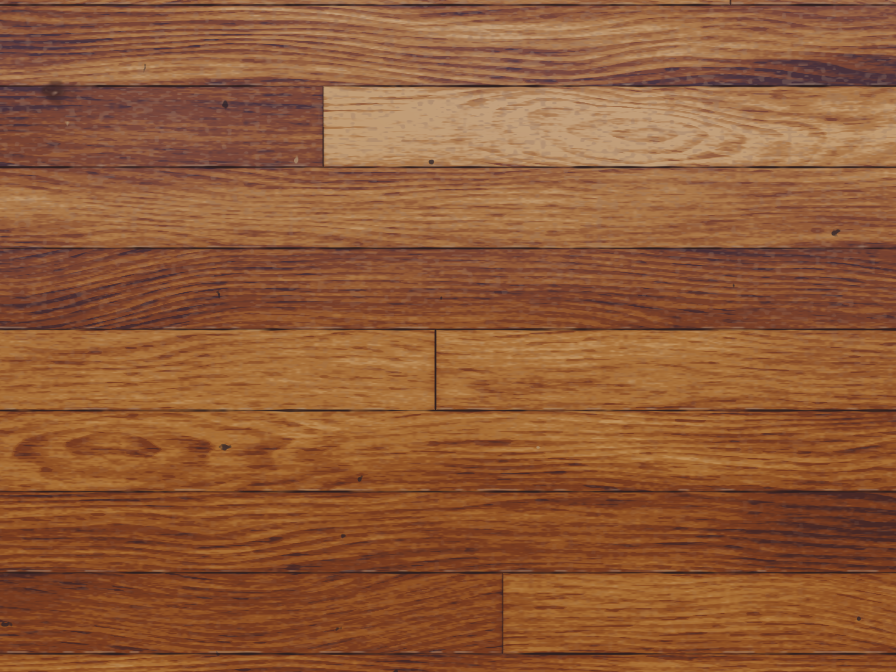
Write a Shadertoy shader that draws this texture.

```glsl
float hash(vec2 p) {
    vec3 q = fract(vec3(p.xyx) * 0.1031);
    q += dot(q, q.yzx + 33.33);
    return fract((q.x + q.y) * q.z);
}

float noise(vec2 p) {
    vec2 i = floor(p), f = fract(p);
    f = f * f * (3.0 - 2.0 * f);
    return mix(mix(hash(i), hash(i + vec2(1, 0)), f.x),
               mix(hash(i + vec2(0, 1)), hash(i + vec2(1, 1)), f.x), f.y);
}

float fbm(vec2 p) {
    return 0.55 * noise(p) + 0.3 * noise(p * 2.1 + 17.3) + 0.15 * noise(p * 4.3 + 41.7);
}

// Per row, bottom to top: end joint, tone left of it, tone right of it, grain contrast
const vec4 ROWS[10] = vec4[10](
    vec4(3.0, 0.47, 0.47, 0.9), vec4(0.748, 0.38, 0.56, 0.6),
    vec4(3.0, 0.39, 0.39, 1.1), vec4(3.0, 0.59, 0.59, 0.9),
    vec4(0.648, 0.68, 0.61, 0.6), vec4(3.0, 0.33, 0.33, 0.9),
    vec4(3.0, 0.61, 0.61, 0.9), vec4(0.481, 0.40, 0.90, 0.85),
    vec4(3.0, 0.47, 0.47, 1.55), vec4(1.087, 0.68, 0.72, 0.7));

vec3 woodColor(float tone) {
    vec3 c = mix(vec3(0.28, 0.155, 0.145), vec3(0.47, 0.23, 0.12), smoothstep(-0.02, 0.36, tone));
    c = mix(c, vec3(0.57, 0.32, 0.14), smoothstep(0.36, 0.53, tone));
    c = mix(c, vec3(0.66, 0.43, 0.20), smoothstep(0.53, 0.74, tone));
    return mix(c, vec3(0.75, 0.57, 0.36), smoothstep(0.72, 1.0, tone));
}

// One growth ring: slow darkening, then a sharp return to light
float ringBand(float field) {
    float r = fract(field);
    return smoothstep(0.2, 0.75, r) * (1.0 - smoothstep(0.85, 1.0, r));
}

// Wavy lines along the board; some boards carry nested ovals
float rings(vec2 p, float row, float seed) {
    float warp = fbm(vec2(p.x * 1.9, p.y * 10.0) + seed * 7.31);
    float line = ringBand(p.y * 80.0 + 6.0 * warp + 3.0 * noise(vec2(p.x * 1.3, seed)));
    if (abs(mod(row, 4.0) - 2.0) < 0.5) {
        vec2 d = p - vec2(0.18 + 0.2 * (row - 2.0), 0.087 + 0.1207 * row);
        d.y += 0.07 * (fbm(p * vec2(4, 9) + seed) - 0.5);
        float oval = ringBand(length(d * vec2(0.2, 1.0)) * 72.0 + 5.5 * warp);
        line = mix(oval, line, smoothstep(0.22, 0.5, abs(d.x)));
    }
    return line;
}

void mainImage(out vec4 fragColor, in vec2 fragCoord) {
    vec2 p = fragCoord / iResolution.y;
    float px = 1.0 / iResolution.y;
    float aspect = iResolution.x / iResolution.y;

    // Board layout
    float v = (p.y - 0.027) / 0.1207;
    float row = floor(v);
    vec4 board = ROWS[clamp(int(row) + 1, 0, 9)];
    float side = step(board.x, p.x);
    float seed = row + 3.0 + 11.0 * side;
    float seamDist = (0.5 - abs(fract(v) - 0.5)) * 0.1207;
    float jointDist = abs(p.x - board.x);

    // Grain direction drifts along each board, most on every fourth one
    float bend = abs(mod(row, 4.0)) < 0.5 ? 0.16 : 0.035;
    vec2 g = p + vec2(0.0, bend * (noise(vec2(p.x * 2.6, seed * 1.7)) - 0.5));

    // Rings, broad streaks, fibres, long pores and short flecks
    float ring = rings(g, row, seed) * (0.3 + 1.0 * noise(g * vec2(5, 30) + seed));
    float streak = fbm(g * vec2(2.5, 48.0) + seed * 5.7) - 0.5;
    float broad = fbm(g * vec2(1.7, 15.0) + seed * 9.1) - 0.5;
    float fibre = noise(g * vec2(34, 330) + seed) - 0.5;
    float fleck = noise(p * vec2(150, 430) + seed * 1.9) - 0.5;
    float pore = smoothstep(0.62, 0.82, noise(g * vec2(38, 350) + seed * 3.1));
    float patches = fbm(p * vec2(3, 6) + seed * 2.3) - 0.5;
    float tone = mix(board.y, board.z, side) + 0.3 * patches + 0.055;
    tone += board.w * (0.08 - 0.24 * ring + 0.4 * streak + 0.42 * broad);
    tone += 0.17 * fibre + 0.15 * fleck - pore * (0.07 + 0.16 * ring);

    // Stained board edges, shading towards the sides
    float edgeStain = 0.06 + 0.18 * noise(vec2(p.x * 6.0, seed * 4.0));
    tone -= edgeStain * exp(-min(seamDist, jointDist) * 170.0);
    tone -= 0.10 * smoothstep(0.7, 1.0, p.x / aspect);
    tone -= 0.06 * (1.0 - smoothstep(0.0, 0.15, p.x / aspect));
    vec3 col = woodColor(tone);

    // Pale, greyish sheen towards the top, and scuffed grey specks
    float sheen = smoothstep(0.22, 0.95, p.y) * (0.7 + 0.6 * noise(p * vec2(4, 10)));
    col += vec3(0.008, 0.046, 0.105) * sheen;
    float scuff = smoothstep(0.55, 0.9, noise(p * vec2(120, 300) + 8.0));
    col = mix(col, vec3(0.60, 0.47, 0.39), scuff * (0.12 + 0.25 * sheen));

    // Knot with a light core
    vec2 k = (p - vec2(0.083, 0.862)) * vec2(0.6, 1.0);
    float knot = length(k) + 0.012 * (noise(p * 90.0) - 0.5);
    col = mix(col, vec3(0.25, 0.15, 0.14), 0.8 * (1.0 - smoothstep(0.004, 0.02, knot)));
    col = mix(col, vec3(0.55, 0.43, 0.37), 1.0 - smoothstep(0.001, 0.006, knot));

    // Scattered ink-dark dents, with a few pale chips
    for (int i = 0; i < 18; i++) {
        float n = float(i);
        vec2 c = vec2(hash(vec2(n, 3.7)) * aspect, hash(vec2(n, 9.2)));
        vec2 d = p - c;
        d.x += 0.6 * d.y * (hash(vec2(n, 5.1)) - 0.5);
        d *= mix(vec2(0.6, 1.2), vec2(1.3, 0.5), hash(vec2(n, 1.4)));
        float size = 0.0015 + 0.0035 * pow(hash(vec2(n, 7.7)), 2.0);
        float dist = length(d) + 0.005 * (noise(p * 230.0) - 0.5);
        float mark = 1.0 - smoothstep(size - px, size + px, dist);
        vec3 tint = i % 6 == 5 ? vec3(0.68, 0.58, 0.45) : vec3(0.16, 0.13, 0.16);
        col = mix(col, tint, 0.75 * mark);
    }

    // Fine gaps of uneven depth between boards, with broken lines of dust
    float seam = floor(v + 0.5);
    float wear = fbm(vec2(p.x * 24.0, seam * 5.3));
    float wobble = 0.0014 * (noise(vec2(p.x * 30.0, seam * 3.7)) - 0.5);
    float gapDist = min(abs(seamDist + wobble), jointDist);
    float gap = 1.0 - smoothstep(0.0, 0.0009 + 0.0012 * wear + 0.6 * px, gapDist);
    float dust = smoothstep(0.45, 0.8, noise(vec2(p.x * 60.0, seam * 8.1)));
    dust *= step(fract(v), 0.5) * (1.0 - smoothstep(0.0, 0.001 + px, abs(seamDist - 0.0028)));
    col = mix(col, vec3(0.66, 0.56, 0.47), 0.5 * dust);
    col = mix(col, vec3(0.18, 0.12, 0.12), gap * (0.4 + 0.6 * smoothstep(0.25, 0.6, wear)));

    fragColor = vec4(clamp(col, 0.0, 1.0), 1.0);
}
```
